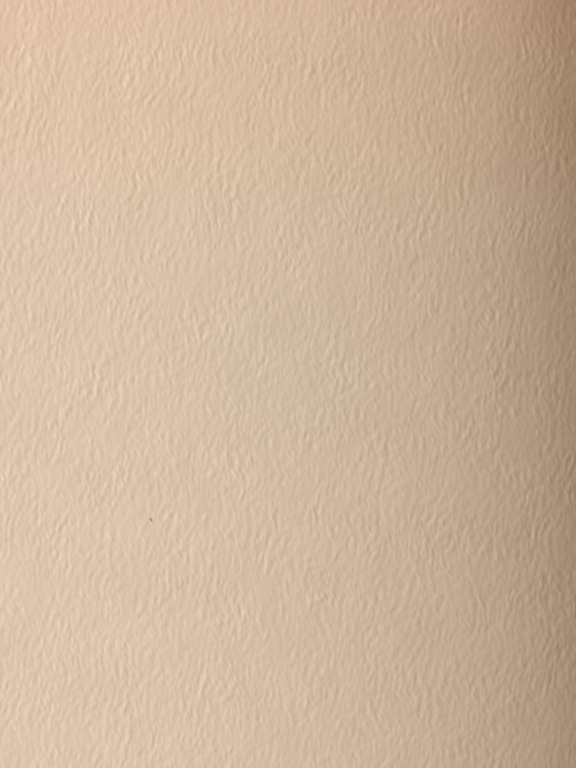
This texture is drawn by a Shadertoy shader. Its source:

```glsl
const vec3 PAPER = vec3(0.873, 0.771, 0.683);
const vec3 CENTRE_TINT = vec3(-0.016, 0.005, -0.006);
const vec3 CORNER_TINT = vec3(0.010, -0.006, -0.020);
const vec3 SPECK_COLOUR = vec3(0.55, 0.43, 0.35);
const vec2 SPECK_POS = vec2(0.262, 0.431);
const vec2 FIBRE_FREQ = vec2(112.0, 46.0);   // cells per canvas width
const vec2 FINE_FREQ = vec2(190.0, 92.0);
const vec2 MOTTLE_FREQ = vec2(22.0, 11.0);
const float FIBRE_LEAN = 0.13;
const float FINE_LEAN = 0.22;
const float LEAN_WANDER = 0.012;
const float FINE_WEIGHT = 0.65;
const float LIGHT_STEP = 0.0026;
const float RELIEF = 0.052;
const float MOTTLE = 0.014;
const float BROAD_FALLOFF = 0.165;
const float EDGE_FALLOFF = 0.075;

vec2 gradientAt(vec2 cell) {
    vec3 h = fract(cell.xyx * vec3(0.1031, 0.1030, 0.0973));
    h += dot(h, h.yzx + 33.33);
    float angle = 6.28319 * fract((h.x + h.y) * h.z);
    return vec2(cos(angle), sin(angle));
}

float gradientNoise(vec2 p) {
    vec2 i = floor(p), f = p - i;
    vec2 w = f * f * f * (f * (f * 6.0 - 15.0) + 10.0);
    vec2 e = vec2(1.0, 0.0);
    float low = mix(dot(gradientAt(i), f),
                    dot(gradientAt(i + e), f - e), w.x);
    float high = mix(dot(gradientAt(i + e.yx), f - e.yx),
                     dot(gradientAt(i + 1.0), f - 1.0), w.x);
    return mix(low, high, w.y);
}

// Raised fibres; the fine ones cross the coarse grain
float fibreHeight(vec2 p) {
    float coarse = gradientNoise(p * FIBRE_FREQ);
    vec2 crossed = vec2(p.x + FINE_LEAN * p.y, p.y);
    float fine = gradientNoise(crossed * FINE_FREQ + 71.3);
    return coarse + FINE_WEIGHT * fine;
}

// Follow the slightly leaning, wandering grain
vec2 alongGrain(vec2 p) {
    p.x -= FIBRE_LEAN * p.y;
    p.x += LEAN_WANDER * gradientNoise(p * vec2(9.0, 12.0) + 19.7);
    return p;
}

// Light fades towards the right edge, more so near the top
float lightLoss(vec2 uv) {
    float broad = BROAD_FALLOFF * uv.x * uv.x;
    float edge = EDGE_FALLOFF * pow(uv.x, 8.0) * mix(0.75, 1.25, uv.y);
    return broad + edge;
}

void mainImage(out vec4 fragColor, in vec2 fragCoord) {
    vec2 uv = fragCoord / iResolution.xy;
    vec2 p = fragCoord / iResolution.x;

    // Broad light and tint
    vec3 colour = PAPER - lightLoss(uv);
    vec2 fromCentre = (uv - vec2(0.5, 0.52)) * vec2(1.5, 2.1);
    colour += CENTRE_TINT * exp(-dot(fromCentre, fromCentre) * 1.6);
    colour += CORNER_TINT * smoothstep(0.6, 1.0, uv.y);

    // Relief lit from the left, with patches of stronger fibres
    vec2 g = alongGrain(p);
    vec2 lightOffset = vec2(LIGHT_STEP, -0.3 * LIGHT_STEP);
    float slope = fibreHeight(g + lightOffset) - fibreHeight(g - lightOffset);
    float patches = gradientNoise(p * 11.0 + 5.1) + gradientNoise(p * 37.0 + 8.6);
    colour += RELIEF * (0.9 + 0.6 * patches) * slope;

    // Soft mottling
    colour += MOTTLE * gradientNoise(g * MOTTLE_FREQ + 43.0);

    // One small dark fleck
    vec2 d = p - SPECK_POS;
    d.x += 0.5 * d.y;
    float speck = 1.0 - smoothstep(0.4, 1.3, length(d / vec2(0.0022, 0.0045)));
    colour = mix(colour, SPECK_COLOUR, 0.6 * speck);

    fragColor = vec4(clamp(colour, 0.0, 1.0), 1.0);
}
```
